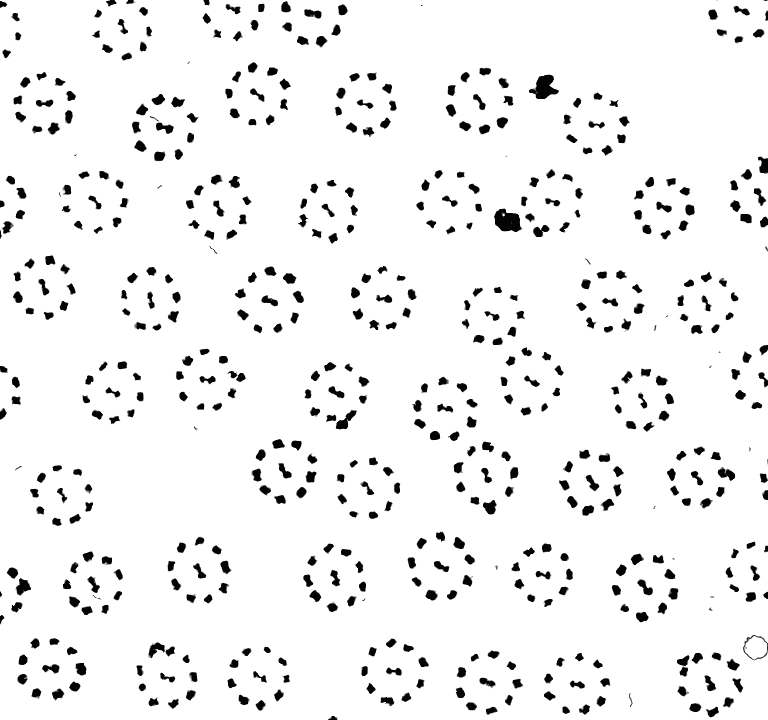
This pattern is drawn by a WebGL 2 fragment shader. Its source:

```glsl
#version 300 es
precision highp float;

uniform vec2 u_resolution;
out vec4 fragColor;

const float TAU = 6.2831853;
const float SPACING = 0.150;

float hash(vec2 p) {
    return fract(sin(dot(p, vec2(127.1, 311.7))) * 43758.5453);
}

vec2 hash2(vec2 p) {
    return vec2(hash(p), hash(p + 37.3));
}

float noise(vec2 p) {
    vec2 i = floor(p), f = fract(p);
    f = f * f * (3.0 - 2.0 * f);
    return mix(mix(hash(i), hash(i + vec2(1, 0)), f.x),
               mix(hash(i + vec2(0, 1)), hash(i + vec2(1, 1)), f.x), f.y);
}

vec2 rotate(vec2 p, float a) {
    float c = cos(a), s = sin(a);
    return vec2(c * p.x - s * p.y, s * p.x + c * p.y);
}

float segment(vec2 p, vec2 a, vec2 b) {
    vec2 ab = b - a;
    return length(p - a - ab * clamp(dot(p - a, ab) / dot(ab, ab), 0.0, 1.0));
}

float roundBox(vec2 p, vec2 size, float radius) {
    vec2 q = abs(p) - size + radius;
    return length(max(q, 0.0)) + min(max(q.x, q.y), 0.0) - radius;
}

// Nine tilted dashes around a linked central pair
float ring(vec2 p, vec2 id) {
    float swell = mix(-0.0007, 0.0006, hash(id + 5.1));
    float radius = mix(0.0375, 0.0405, hash(id + 8.7));
    vec2 q = rotate(p, TAU * hash(id + 2.9));
    q.x *= mix(0.95, 1.05, hash(id + 6.4));

    float step9 = TAU / 9.0;
    float sector = floor(atan(q.y, q.x) / step9);
    vec2 key = id * 11.0 + sector;
    vec2 dash = rotate(q, -(sector + 0.5) * step9) - vec2(radius, 0.0);
    dash += (hash2(key) - 0.5) * 0.004;
    dash = rotate(dash, -0.25 + 0.5 * (hash(key + 3.3) - 0.5));
    vec2 size = vec2(0.0048, 0.0066) + (hash2(key + 9.2) - 0.5) * 0.0016;
    float d = roundBox(dash, size, 0.0032);

    vec2 end = rotate(vec2(0.0066, 0.0), -0.65 + 1.3 * (hash(id + 4.2) - 0.5));
    float pair = min(length(p - end) - 0.0049, length(p + end) - 0.0044);
    pair = min(pair, segment(p, -end, end) - 0.0022);
    return min(d, pair) - swell;
}

// Loosely packed rings on a jittered hexagonal grid
float rings(vec2 p, float rough) {
    float d = 1.0;
    vec2 pitch = SPACING * vec2(1.0, 0.866);
    float row = floor(p.y / pitch.y);
    for (int j = -1; j <= 1; j++) {
        float y = row + float(j);
        float shift = 0.5 * mod(y, 2.0);
        float column = floor(p.x / pitch.x - shift);
        for (int i = -1; i <= 1; i++) {
            vec2 id = vec2(column + float(i), y);
            if (hash(id + 71.0) < 0.06) continue;
            vec2 center = (id + vec2(shift + 0.5, 0.5)) * pitch;
            center += (hash2(id + 13.0) - 0.5) * 0.34 * SPACING;
            d = min(d, ring(p - center, id));

            // Occasional clump stuck to the rim
            if (hash(id + 23.0) < 0.16) {
                vec2 rim = rotate(vec2(0.046, 0.0), TAU * hash(id + 29.0));
                float clump = length(p - center - rim) - 0.006;
                d = min(d, clump + (rough - 0.5) * 0.012);
            }
        }
    }
    return d;
}

// Dark stains, fine scratches, specks and one hollow outline
float debris(vec2 p, float rough) {
    vec2 extent = vec2(u_resolution.x / u_resolution.y, 1.0);
    float d = abs(length(p - vec2(0.985, 0.1) * extent) - 0.016) - 0.0007;
    for (int i = 0; i < 2; i++) {
        vec2 stain = extent * (vec2(0.66, 0.69) + 0.16 * float(i) * vec2(0.3, 1.2));
        d = min(d, length(p - stain) - 0.015 + (rough - 0.5) * 0.016);
    }
    for (int i = 0; i < 26; i++) {
        vec2 key = vec2(float(i), 51.0);
        vec2 start = hash2(key) * extent;
        float reach = 0.001 + 0.016 * pow(hash(key + 7.0), 4.0);
        vec2 stroke = rotate(vec2(reach, 0.0), TAU * hash(key + 19.0));
        d = min(d, segment(p, start, start + stroke) - 0.0006);
    }
    return d;
}

void main() {
    vec2 p = gl_FragCoord.xy / u_resolution.y;
    float pixel = 1.0 / u_resolution.y;

    // Ragged contours
    vec2 ragged = p + (vec2(noise(p * 210.0), noise(p * 210.0 + 90.0)) - 0.5) * 0.004;
    float rough = noise(p * 110.0 + 40.0);

    float d = min(rings(ragged, rough), debris(ragged, rough));
    float ink = clamp(0.5 - d / (1.2 * pixel), 0.0, 1.0);
    fragColor = vec4(mix(vec3(1.0), vec3(0.01), ink), 1.0);
}
```
